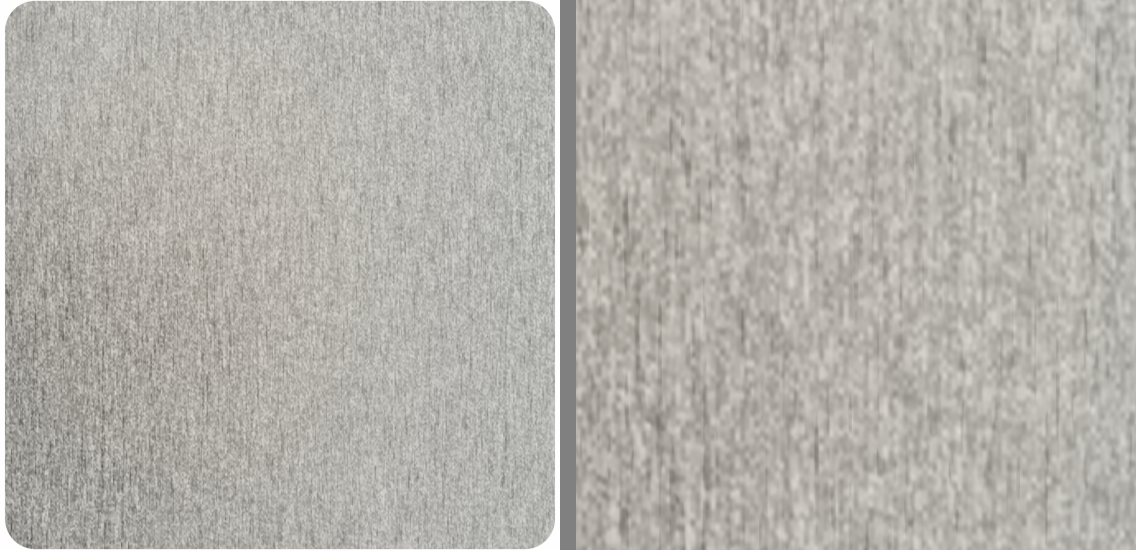
Left, the full canvas; right, a detail of the centre.
Give the GLSL for this texture, as a WebGL 1 fragment shader.

```glsl
precision highp float;
// Brushed metal plate with rounded corners and fine vertical grain on white.

uniform vec2 u_resolution;

float hash(vec2 p) {
  vec3 q = fract(vec3(p.xyx) * 0.1031);
  q += dot(q, q.yzx + 33.33);
  return fract((q.x + q.y) * q.z);
}

// Smooth noise along one column, with its own vertical phase.
float columnNoise(float column, float y) {
  y += 17.0 * hash(vec2(column, 3.7));
  float row = floor(y);
  float t = smoothstep(0.0, 1.0, y - row);
  return mix(hash(vec2(column, row)), hash(vec2(column, row + 1.0)), t);
}

// Noise centred on zero, whose columns do not line up into rows.
float grain(vec2 p, vec2 cells, float seed) {
  p = p * cells + seed;
  float column = floor(p.x);
  float t = smoothstep(0.0, 1.0, p.x - column);
  return mix(columnNoise(column, p.y), columnNoise(column + 1.0, p.y), t) - 0.5;
}

float roundedBox(vec2 p, vec2 halfSize, float radius) {
  vec2 d = abs(p) - halfSize + radius;
  return length(max(d, 0.0)) + min(max(d.x, d.y), 0.0) - radius;
}

void main() {
  vec2 p = gl_FragCoord.xy / u_resolution.x;
  vec2 uv = gl_FragCoord.xy / u_resolution;
  float pixel = 1.0 / u_resolution.x;

  // Broad lighting: darker lower left, soft sheen above the middle.
  float shade = (1.0 - smoothstep(0.0, 0.7, uv.x)) * (1.0 - smoothstep(0.35, 0.9, uv.y));
  vec2 sheenOffset = (uv - vec2(0.55, 0.78)) * vec2(1.6, 3.0);
  float sheen = exp(-dot(sheenOffset, sheenOffset));
  float tone = 0.708 - 0.075 * shade + 0.018 * sheen;
  tone -= 0.03 * (1.0 - smoothstep(0.0, 0.12, uv.x));

  // Crumbly speckle, tilted a little, over faint brushed strokes.
  vec2 tilted = p + vec2(0.35 * p.y, 0.0);
  float relief = 0.15 * grain(p, vec2(340.0, 240.0), 131.0)
               + 0.08 * grain(tilted, vec2(250.0, 190.0), 211.0)
               + 0.09 * grain(p, vec2(330.0, 45.0), 11.0)
               + 0.045 * grain(p, vec2(270.0, 15.0), 57.0);

  // Thin dark scratches, broken up along their length.
  float stroke = smoothstep(0.12, 0.42, grain(p, vec2(300.0, 26.0), 401.0));
  float breaks = smoothstep(-0.3, 0.2, grain(p, vec2(260.0, 130.0), 503.0));
  relief -= 0.10 * stroke * breaks;
  tone += relief * (0.9 + 0.45 * shade);

  // Warm cast left of the middle, cooler towards the right edge.
  vec2 warmOffset = (uv - vec2(0.36, 0.52)) * vec2(2.6, 2.2);
  float warmth = exp(-dot(warmOffset, warmOffset));
  vec3 metal = vec3(tone) + vec3(0.006, 0.0, -0.016);
  metal += warmth * vec3(0.009, 0.0, -0.014);
  metal += smoothstep(0.5, 1.0, uv.x) * vec3(-0.006, 0.001, 0.003);

  // Cut out the plate.
  vec2 centre = 0.5 * u_resolution / u_resolution.x;
  float edge = roundedBox(p - centre, centre - vec2(0.009, 0.0015), 0.054);
  float plate = 1.0 - smoothstep(-0.7 * pixel, 0.7 * pixel, edge);
  gl_FragColor = vec4(mix(vec3(0.995), metal, plate), 1.0);
}
```
